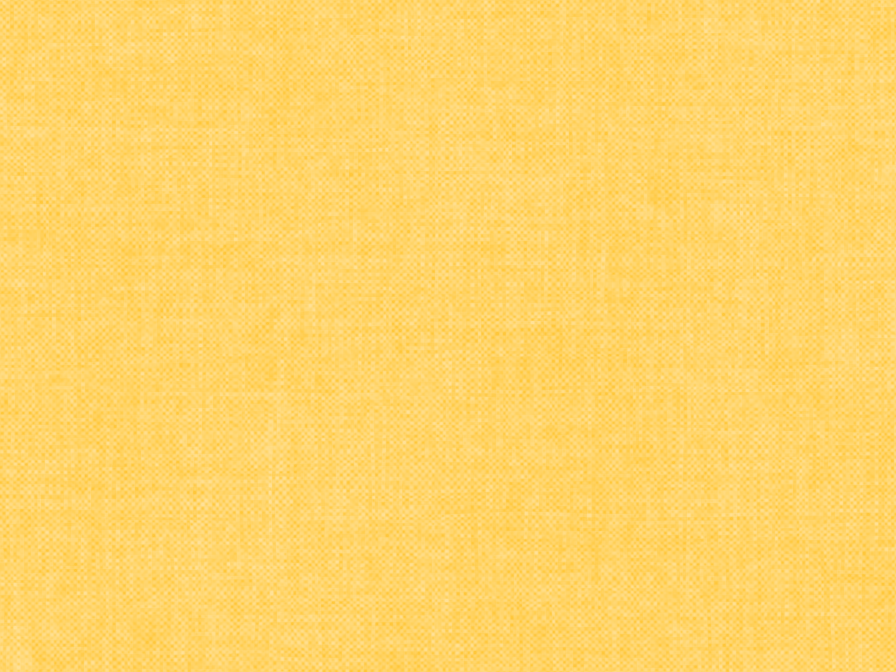
A Shadertoy shader for this texture:

```glsl
// Yellow linen cloth: a fine plain weave with long, thin, uneven upright and level yarns.

const vec3 SHADE_GOLD = vec3(1.0, 0.79, 0.257);
const vec3 PALE_GOLD = vec3(1.0, 0.875, 0.567);
const float PI = 3.14159;
const float THREADS = 190.0; // threads over the canvas height
const int SAMPLES = 3;       // samples per pixel side

float hash(vec2 p) {
    vec3 h = fract(vec3(p.xyx) * 0.1031);
    h += dot(h, h.yzx + 33.33);
    return fract((h.x + h.y) * h.z);
}

float noise(vec2 p) {
    vec2 cell = floor(p);
    vec2 f = fract(p);
    f = f * f * (3.0 - 2.0 * f);
    float low = mix(hash(cell), hash(cell + vec2(1.0, 0.0)), f.x);
    float high = mix(hash(cell + vec2(0.0, 1.0)), hash(cell + 1.0), f.x);
    return mix(low, high, f.y);
}

// Tone of one yarn: a long drift, short flecks and sparse pale slubs
float yarnTone(float id, float along, float seed) {
    float drift = noise(vec2(id + seed, along * 0.02)) - 0.5;
    float fleck = noise(vec2(id + seed + 271.0, along * 0.28)) - 0.5;
    float slub = smoothstep(0.76, 1.0, noise(vec2(id + seed + 517.0, along * 0.015)));
    return 0.15 * drift + 0.25 * fleck + 0.10 * slub;
}

// Raised and sunken crossings alternate along both yarns
float checker(vec2 q, float depth) {
    float relief = sin(PI * q.x) * sin(PI * q.y);
    return depth * (relief - 0.25 * relief * relief + 0.06);
}

float clothTone(vec2 q) {
    // Spacing varies across the yarns but hardly along them
    vec2 wander = vec2(noise(q * vec2(0.3, 0.04)), noise(q * vec2(0.04, 0.3) + 91.0));
    q += 0.9 * (wander - 0.5);
    vec2 id = floor(q);

    // Relief deepens along single yarns
    float warpDepth = noise(vec2(id.x + 331.0, q.y * 0.12));
    float weftDepth = noise(vec2(id.y + 877.0, q.x * 0.12));
    float depth = 0.31 * (warpDepth + weftDepth);
    float tone = 0.49 + checker(q, depth);

    // Streaks of single yarns
    tone += 1.1 * yarnTone(id.x, q.y, 13.0);
    tone += yarnTone(id.y, q.x, 709.0);

    // Fibre grain and broad mottling
    tone += 0.22 * (noise(q * 1.0 + 151.0) - 0.5);
    tone += 0.07 * (noise(q * 0.045 + 5.0) - 0.5);
    tone += 0.06 * (noise(q * 0.018 + 43.0) - 0.5);
    return tone;
}

void mainImage(out vec4 fragColor, in vec2 fragCoord) {
    float tone = 0.0;
    for (int j = 0; j < SAMPLES; j++) {
        for (int i = 0; i < SAMPLES; i++) {
            vec2 offset = (vec2(i, j) + 0.5) / float(SAMPLES) - 0.5;
            vec2 p = (fragCoord + offset) / iResolution.y;
            tone += clothTone(p * THREADS + 2.0);
        }
    }
    tone /= float(SAMPLES * SAMPLES);
    fragColor = vec4(mix(SHADE_GOLD, PALE_GOLD, clamp(tone, -0.1, 1.1)), 1.0);
}
```
